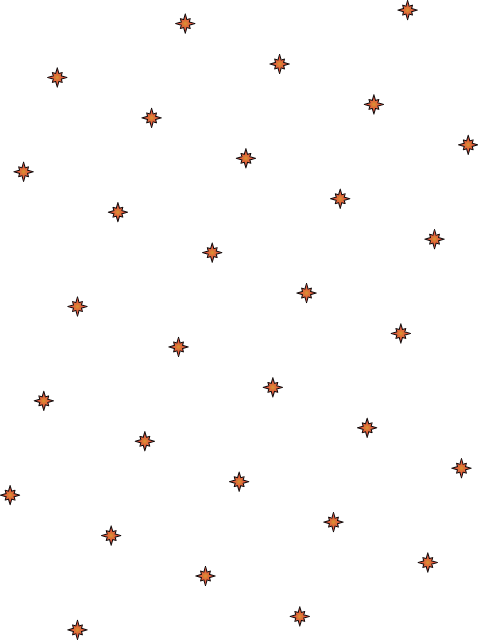
This pattern is drawn by a Shadertoy shader. Its source:

```glsl
// Small outlined eight-point stars scattered sparsely on white.
// Stars sit on a slanted lattice of grid cells; each is a folded distance
// field with a radial fill from amber to red and a thin black outline.

const float GRID_ROWS = 95.0;               // grid cells over the canvas height
const vec2 FIRST_STAR = vec2(27.5, 3.5);    // in cells, from the top left
const vec2 STEP_ACROSS = vec2(14.0, 6.0);
const vec2 STEP_DOWN = vec2(-5.0, 14.0);

const vec2 LONG_TIP = vec2(0.0, 1.41);
const vec2 NOTCH = vec2(0.24, 0.60);
const vec2 SHORT_TIP = vec2(0.72, 0.72);
const float HALF_OUTLINE = 0.075;

const vec3 PAPER = vec3(1.0);
const vec3 INK = vec3(0.03, 0.02, 0.02);
const vec3 AMBER = vec3(0.85, 0.57, 0.20);
const vec3 ORANGE = vec3(0.87, 0.43, 0.22);
const vec3 RED = vec3(0.93, 0.34, 0.27);

float cross2(vec2 a, vec2 b) {
    return a.x * b.y - a.y * b.x;
}

float segmentDistance(vec2 p, vec2 a, vec2 b) {
    vec2 ab = b - a;
    return length(p - a - ab * clamp(dot(p - a, ab) / dot(ab, ab), 0.0, 1.0));
}

// Signed distance to the star, negative inside
float starDistance(vec2 p) {
    p = abs(p);
    if (p.x > p.y) p = p.yx;
    float d = min(segmentDistance(p, LONG_TIP, NOTCH),
                  segmentDistance(p, NOTCH, SHORT_TIP));
    bool inLongRay = cross2(NOTCH, p) > 0.0;
    vec2 a = inLongRay ? LONG_TIP : NOTCH;
    vec2 b = inLongRay ? NOTCH : SHORT_TIP;
    bool inside = cross2(b - a, p - a) < 0.0;
    return inside ? -d : d;
}

// Offset from the nearest star centre
vec2 latticeOffset(vec2 p) {
    mat2 lattice = mat2(STEP_ACROSS, STEP_DOWN);
    vec2 id = round(inverse(lattice) * (p - FIRST_STAR));
    vec2 centre = FIRST_STAR + lattice * id;
    // The lower left column slips one cell outwards
    if (id.x < 0.5 && id.y > 2.5) centre.x -= 1.0;
    return p - centre;
}

float coverage(float d, float pixel) {
    return clamp(0.5 - d / pixel, 0.0, 1.0);
}

vec3 starFill(float radius) {
    vec3 inner = mix(AMBER, ORANGE, smoothstep(0.0, 0.5, radius));
    return mix(inner, RED, smoothstep(0.4, 0.95, radius));
}

void mainImage(out vec4 fragColor, in vec2 fragCoord) {
    float pixel = GRID_ROWS / iResolution.y;
    vec2 cell = vec2(fragCoord.x, iResolution.y - fragCoord.y) * pixel;

    vec2 p = latticeOffset(cell);
    float d = starDistance(p);

    vec3 colour = mix(PAPER, starFill(length(p)), coverage(d, pixel));
    colour = mix(colour, INK, coverage(abs(d) - HALF_OUTLINE, pixel));
    fragColor = vec4(colour, 1.0);
}
```
